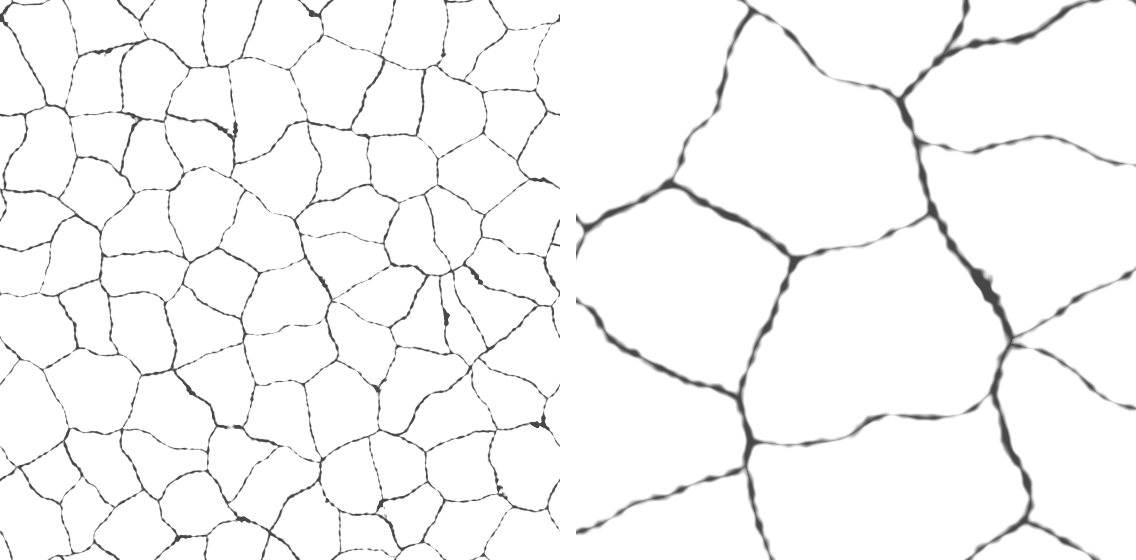
Left: the whole. Right: its middle third, enlarged.
A Shadertoy shader for this texture:

```glsl
const float GRID = 9.0;              // cells across the canvas
const float JITTER = 0.94;           // scatter of the cell centres
const vec3 PAPER = vec3(1.0);
const vec3 INK = vec3(0.28);
const float BEND_FREQ = 12.0;        // broad curves of the cracks
const float BEND_SIZE = 0.026;
const float WOBBLE_FREQ = 34.0;      // small kinks
const float WOBBLE_SIZE = 0.0055;
const float THIN = 0.0005;           // half widths of single cracks
const float THICK = 0.0019;
const float BEAD_FREQ = 120.0;       // ragged outline
const float BEAD_SIZE = 0.0026;
const float BLOT_FREQ = 15.0;        // rare swollen stretches
const float BLOT_SIZE = 0.011;
const float SOFTNESS = 0.0016;
const float JOIN = 0.0011;           // fillet radius where cracks meet

vec2 hash2(vec2 p, float seed) {
    uvec3 v = uvec3(ivec3(vec3(p, seed))) * 1664525u + 10139u;
    v.x += v.y * v.z; v.y += v.z * v.x; v.z += v.x * v.y;
    v ^= v >> 16u;
    v.x += v.y * v.z; v.y += v.z * v.x;
    return vec2(v.xy & 65535u) / 65535.0;
}

float cornerSlope(vec2 corner, vec2 offset, float period, float seed) {
    float angle = 6.28318 * hash2(mod(corner, period), seed).x;
    return dot(vec2(cos(angle), sin(angle)), offset);
}

// Tiling gradient noise, roughly -0.7 to 0.7
float gradientNoise(vec2 uv, float freq, float seed) {
    vec2 p = uv * freq, i = floor(p), f = p - i;
    vec2 u = f * f * f * (f * (f * 6.0 - 15.0) + 10.0);
    vec2 x = vec2(1.0, 0.0);
    float low = mix(cornerSlope(i, f, freq, seed),
                    cornerSlope(i + x, f - x, freq, seed), u.x);
    float high = mix(cornerSlope(i + x.yx, f - x.yx, freq, seed),
                     cornerSlope(i + 1.0, f - 1.0, freq, seed), u.x);
    return mix(low, high, u.y);
}

vec2 noise2(vec2 uv, float freq, float seed) {
    return vec2(gradientNoise(uv, freq, seed), gradientNoise(uv, freq, seed + 1.0));
}

vec2 cellCentre(vec2 cell) {
    return cell + 0.5 + JITTER * (hash2(mod(cell, GRID), 7.0) - 0.5);
}

// Distance to the outline of the nearest cracks, in canvas units
float crackDistance(vec2 p, mat2 stretch) {
    vec2 home = floor(p), nearest = home;
    float best = 1e5;
    for (int y = -1; y <= 1; y++)
    for (int x = -1; x <= 1; x++) {
        vec2 cell = home + vec2(x, y), r = cellCentre(cell) - p;
        if (dot(r, r) < best) { best = dot(r, r); nearest = cell; }
    }
    vec2 a = cellCentre(nearest) - p;
    float sum = 1e-20;
    for (int y = -2; y <= 2; y++)
    for (int x = -2; x <= 2; x++) {
        if (x == 0 && y == 0) continue;
        vec2 cell = nearest + vec2(x, y), b = cellCentre(cell) - p;
        vec2 normal = normalize(b - a);
        float d = dot(0.5 * (a + b), normal) / max(length(normal * stretch), 1.0);
        // Both sides of a crack share one random width
        float pick = hash2(mod(nearest, GRID) + mod(cell, GRID), 23.0).x;
        sum += exp(-(d - mix(THIN, THICK, pick)) / JOIN);
    }
    return -log(sum) * JOIN;
}

void mainImage(out vec4 fragColor, in vec2 fragCoord) {
    vec2 uv = fragCoord / iResolution.y;

    // Bent cell space and its local stretch
    vec2 p = uv + BEND_SIZE * noise2(uv, BEND_FREQ, 31.0)
                + WOBBLE_SIZE * noise2(uv, WOBBLE_FREQ, 41.0);
    p *= GRID;
    mat2 stretch = mat2(dFdx(p), dFdy(p)) * iResolution.y;
    float d = crackDistance(p, stretch);

    // Beaded edges and blots
    float bead = gradientNoise(uv, BEAD_FREQ, 53.0);
    float blot = smoothstep(0.28, 0.7, gradientNoise(uv, BLOT_FREQ, 61.0));
    d -= BEAD_SIZE * bead + BLOT_SIZE * blot * (0.6 + bead);

    float soft = max(SOFTNESS, 0.75 / iResolution.y);
    float ink = 1.0 - smoothstep(-soft, soft, d);
    fragColor = vec4(mix(PAPER, INK, ink), 1.0);
}
```
